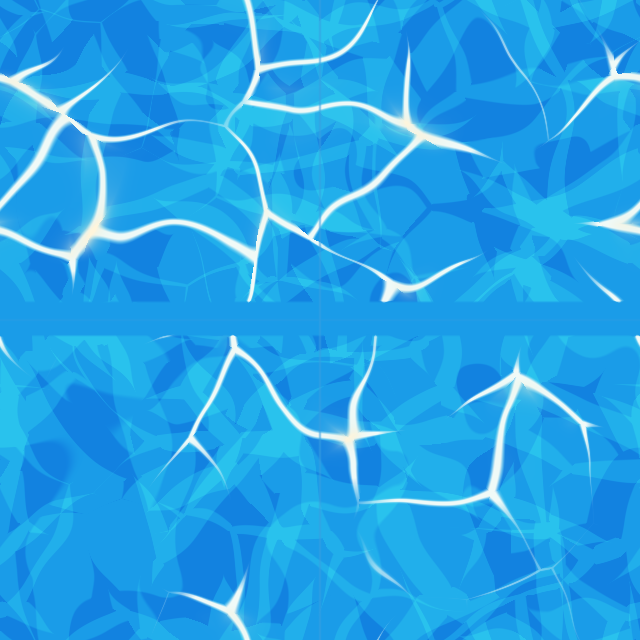
This texture is drawn by a Shadertoy shader. Its source:

```glsl
// Seamless stylised pool water: flat blue ribbons, white caustic lines and warm glints.

vec2 hash2(vec2 p) {
    vec3 q = fract(p.xyx * vec3(0.1031, 0.1030, 0.0973));
    q += dot(q, q.yzx + 33.33);
    return fract((q.xx + q.yz) * q.zy);
}

// Two channels of value noise, wrapping after n cells.
vec2 wrapNoise(vec2 uv, float n, float seed) {
    vec2 p = uv * n, cell = floor(p), f = fract(p);
    f = f * f * (3.0 - 2.0 * f);
    vec2 a = hash2(mod(cell, n) + seed);
    vec2 b = hash2(mod(cell + vec2(1, 0), n) + seed);
    vec2 c = hash2(mod(cell + vec2(0, 1), n) + seed);
    vec2 d = hash2(mod(cell + 1.0, n) + seed);
    return mix(mix(a, b, f.x), mix(c, d, f.x), f.y);
}

// Wrapping cell web: x is the distance to the border, y is zero where three cells meet.
vec2 cellWeb(vec2 uv, float n, float seed) {
    vec2 p = uv * n, home = floor(p), first = vec2(9.0), second = vec2(9.0);
    vec3 near = vec3(9.0);
    for (int j = -2; j <= 2; j++)
    for (int i = -2; i <= 2; i++) {
        vec2 cell = home + vec2(i, j);
        vec2 toPoint = cell + 0.05 + 0.9 * hash2(mod(cell, n) + seed) - p;
        float d = length(toPoint);
        if (d < near.x) {
            near = vec3(d, near.xy);
            second = first;
            first = toPoint;
        } else if (d < near.y) {
            near = vec3(near.x, d, near.y);
            second = toPoint;
        } else near.z = min(near.z, d);
    }
    float border = dot(0.5 * (first + second), normalize(second - first));
    return vec2(border, near.z - near.x);
}

vec2 warp(vec2 uv, float seed) {
    return uv + 0.08 * (wrapNoise(uv, 6.0, seed) - 0.5)
              + 0.04 * (wrapNoise(uv, 11.0, seed + 5.0) - 0.5);
}

// Flat ribbon that swells and vanishes along the web.
float ribbon(vec2 uv, float n, float seed, float width) {
    float w = width * smoothstep(0.3, 0.75, wrapNoise(uv, 6.0, seed + 31.0).x);
    return 1.0 - smoothstep(w - 0.014, w, cellWeb(warp(uv, seed), n, seed).x);
}

void mainImage(out vec4 fragColor, in vec2 fragCoord) {
    vec2 uv = fragCoord / iResolution.xy;

    // Calm strip across the middle
    float ripple = smoothstep(0.024, 0.029, abs(uv.y - 0.502));

    // Overlapping pale and deep ribbons
    float light = 0.0;
    for (int i = 0; i < 4; i++)
        light += ribbon(uv, 5.0 + float(i % 2), 47.0 + 23.0 * float(i), 0.13);
    float deep = ribbon(uv, 5.0, 211.0, 0.17)
               + smoothstep(0.72, 0.74, wrapNoise(warp(uv, 173.0), 8.0, 157.0).x);
    float level = ripple * clamp(light - min(deep, 1.0), -1.0, 2.0);
    vec3 color = vec3(0.10, 0.61, 0.91)
               + max(level, 0.0) * vec3(0.03, 0.075, 0.01)
               + min(level, 0.0) * vec3(0.03, 0.10, 0.03);

    // Caustic lines, thicker toward their junctions
    vec2 web = cellWeb(warp(uv, 11.0), 5.0, 7.0);
    float power = wrapNoise(uv, 6.0, 83.0).x;
    float strength = ripple * smoothstep(0.25, 0.65, power);
    float width = 0.024 * strength * (1.0 + 1.2 * exp(-9.0 * web.y));
    float halo = strength * (1.0 - smoothstep(width, width + 0.016, web.x));
    float core = min(1.0, 1.6 * strength) * (1.0 - smoothstep(width * 0.4, width + 0.006, web.x));
    color = mix(color, vec3(0.50, 0.84, 0.95), 0.6 * halo);
    color = mix(color, vec3(0.94, 0.98, 0.97), core);

    // Warm glints on the brightest junctions
    float glint = ripple * smoothstep(0.55, 0.75, power);
    color = mix(color, vec3(0.80, 0.90, 0.88), 0.45 * glint * exp(-9.0 * web.y));
    color = mix(color, vec3(1.0, 0.96, 0.86), glint * min(1.0, 1.5 * exp(-18.0 * web.y)));

    // Faint hairlines through the centre
    vec2 hair = 1.0 - smoothstep(0.001, 0.003, abs(uv - 0.5));
    color = mix(color, vec3(0.22, 0.62, 0.88), 0.5 * max(hair.x, 0.5 * hair.y));

    fragColor = vec4(color, 1.0);
}
```
